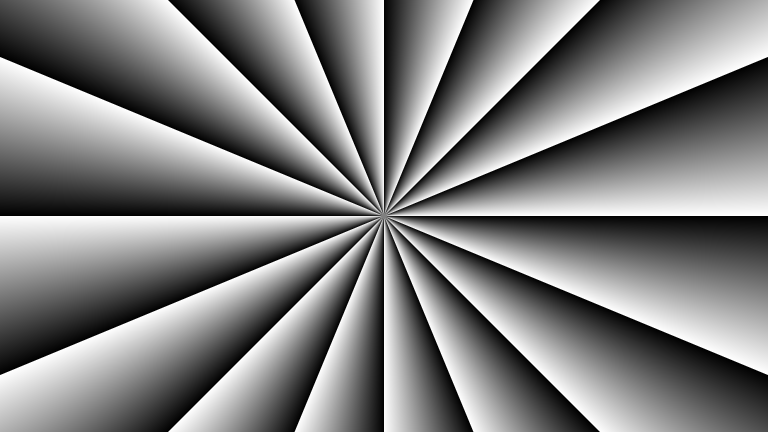
A Shadertoy shader for this background:

```glsl
const float TAU = 6.28318531;

// Running integral of fract(x), used to average the sawtooth over an interval
float sawIntegral(float x) {
    float f = fract(x);
    return 0.5 * (floor(x) + f * f);
}

void mainImage(out vec4 fragColor, in vec2 fragCoord) {
    // Centred coordinates, in canvas heights
    vec2 p = (fragCoord - 0.5 * iResolution.xy) / iResolution.y;
    float radius = max(length(p), 1e-5);

    // Sixteen equal wedges, counted anticlockwise from the right
    float wedge = atan(p.y, p.x) * 16.0 / TAU;

    // Half a pixel, measured in wedges, smooths the seams
    float halfPixel = min(0.5 / iResolution.y / radius * 16.0 / TAU, 0.5);
    float ramp = (sawIntegral(wedge + halfPixel) - sawIntegral(wedge - halfPixel))
               / (2.0 * halfPixel);

    // Each wedge fades from white to black
    fragColor = vec4(vec3(1.0 - ramp), 1.0);
}
```
